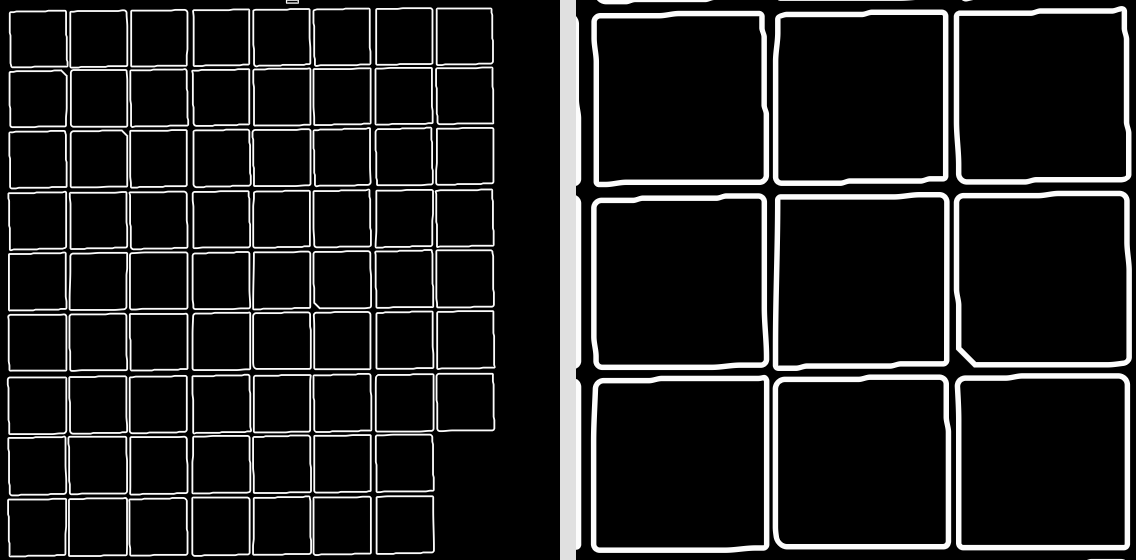
Left, the full canvas; right, a detail of the centre.
Write a WebGL 2 fragment shader that draws this pattern.

```glsl
#version 300 es
precision highp float;

uniform vec2 u_resolution;
out vec4 outColor;

// The canvas is UNITS wide and high; all lengths below use that scale.
const float UNITS = 768.0;
const ivec2 GRID = ivec2(8, 9);
const ivec2 MISSING_FROM = ivec2(7, 7);
const vec2 FIRST_CENTER = vec2(52.5, 53.5);
const vec2 PITCH = vec2(83.5, 83.7);
const vec2 HALF_SIZE = vec2(38.6, 38.3);
const float GROWTH_PER_ROW = 0.09;
const float ROW_RISE = 0.58;
const float COLUMN_SPREAD = 0.06;
const float SPREAD_AXIS = 3.3;
const float LINE_HALF_WIDTH = 1.25;
const vec2 CORNER_RADIUS = vec2(1.2, 4.5);
const vec2 SIDE_LEAN = vec2(0.35, 0.8);   // mean, variation
const vec2 TOP_LEAN = vec2(-0.7, 0.5);
const vec2 MARK_CENTER = vec2(401.0, 2.2);
const vec2 MARK_HALF_SIZE = vec2(8.0, 2.0);
const float MARK_HALF_WIDTH = 0.9;
const vec3 BACKGROUND = vec3(0.0);
const vec3 LINE_COLOR = vec3(0.99);

// Uneven spacing of columns and rows.
const float COLUMN_SHIFT[8] = float[](0.0, -0.5, -1.5, 0.7, 0.0, -1.0, 0.5, 0.0);
const float ROW_SHIFT[9] = float[](0.0, -1.7, -2.4, -1.6, -1.8, -2.0, 0.3, -0.4, 0.5);

// Clipped corners: column, row, and the corner's direction.
const int CHIP_COUNT = 3;
const float CHIP_SIZE = 7.5;
const vec4 CHIPS[CHIP_COUNT] = vec4[](
    vec4(0, 1, 1, -1), vec4(1, 2, 1, -1), vec4(5, 4, -1, 1));

float hash(vec2 cell, float salt) {
    return fract(sin(dot(vec3(cell, salt), vec3(12.99, 78.23, 37.72))) * 43758.5);
}

// Leaning edge that advances in small unit steps.
float steppedEdge(float along, vec2 lean, vec2 cell, float salt) {
    float slope = lean.x + lean.y * (2.0 * hash(cell, salt) - 1.0);
    float offset = slope * along + hash(cell, salt + 0.5);
    return floor(offset) + smoothstep(0.44, 0.56, fract(offset)) - 0.5;
}

float roundedBox(vec2 p, vec2 halfSize, float radius) {
    vec2 d = abs(p) - halfSize + radius;
    return length(max(d, 0.0)) + min(max(d.x, d.y), 0.0) - radius;
}

float stroke(float dist, float halfWidth, float pixel) {
    return clamp(0.5 - (abs(dist) - halfWidth) / pixel, 0.0, 1.0);
}

vec2 cellCenter(ivec2 id) {
    vec2 cell = vec2(id);
    vec2 center = FIRST_CENTER + PITCH * cell;
    center += vec2(COLUMN_SHIFT[id.x], ROW_SHIFT[id.y]);
    center.x += (cell.x - SPREAD_AXIS) * COLUMN_SPREAD * cell.y;
    center.y -= ROW_RISE * cell.x;
    return center;
}

float cellDistance(vec2 p, ivec2 id) {
    vec2 cell = vec2(id);
    vec2 local = p - cellCenter(id);
    vec2 halfSize = HALF_SIZE + GROWTH_PER_ROW * cell.y;
    vec2 along = clamp(local / halfSize, -1.0, 1.0);

    // Four independently uneven sides.
    vec2 low = -halfSize + vec2(steppedEdge(along.y, SIDE_LEAN, cell, 1.0),
                                steppedEdge(along.x, TOP_LEAN, cell, 2.0));
    vec2 high = halfSize + vec2(steppedEdge(along.y, SIDE_LEAN, cell, 3.0),
                                steppedEdge(along.x, TOP_LEAN, cell, 4.0));
    vec2 boxSize = 0.5 * (high - low);
    vec2 q = local - 0.5 * (low + high);

    // Each corner has its own rounding.
    vec2 corner = vec2(q.x < 0.0 ? -1.0 : 1.0, q.y < 0.0 ? -1.0 : 1.0);
    float wear = hash(cell, 7.0 + corner.x + 2.0 * corner.y);
    float radius = mix(CORNER_RADIUS.x, CORNER_RADIUS.y, wear * wear);
    float dist = roundedBox(q, boxSize, radius);

    for (int i = 0; i < CHIP_COUNT; i++) {
        if (CHIPS[i] == vec4(cell, corner)) {
            vec2 inset = abs(q) - boxSize;
            dist = max(dist, (inset.x + inset.y + CHIP_SIZE) * 0.7071);
        }
    }
    return dist;
}

void main() {
    vec2 uv = gl_FragCoord.xy / u_resolution;
    vec2 p = vec2(uv.x, 1.0 - uv.y) * UNITS;
    float pixel = UNITS / min(u_resolution.x, u_resolution.y);

    // Neighbours are checked because cells drift off the regular grid.
    ivec2 nearest = ivec2(floor((p - FIRST_CENTER) / PITCH + 0.5));
    float ink = 0.0;
    for (int y = -1; y <= 1; y++) {
        for (int x = -1; x <= 1; x++) {
            ivec2 id = nearest + ivec2(x, y);
            bool outside = any(lessThan(id, ivec2(0))) || any(greaterThanEqual(id, GRID));
            if (outside || all(greaterThanEqual(id, MISSING_FROM))) continue;
            ink = max(ink, stroke(cellDistance(p, id), LINE_HALF_WIDTH, pixel));
        }
    }

    // Small outlined tab at the top edge.
    float mark = roundedBox(p - MARK_CENTER, MARK_HALF_SIZE, 0.3);
    ink = max(ink, stroke(mark, MARK_HALF_WIDTH, pixel));

    outColor = vec4(mix(BACKGROUND, LINE_COLOR, ink), 1.0);
}
```
